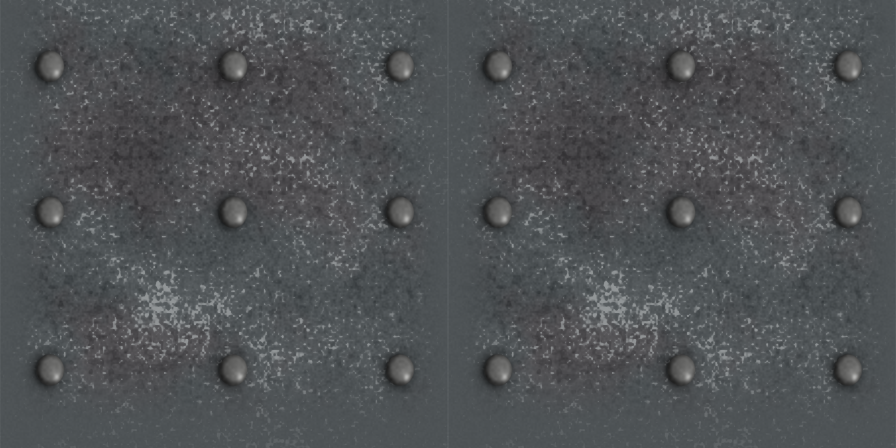
Give the GLSL for this texture, as a Shadertoy shader.

```glsl
// Worn slate-grey steel plates, one square tile per canvas height, each with
// a 3 x 3 set of domed rivets. Periodic value noise makes the stains, grain
// and pale scratched flecks; the rivets are shaded ellipses with soft shadows.

float hash(vec2 cell) {
    vec3 q = fract(cell.xyx * 0.1031);
    q += dot(q, q.yzx + 33.33);
    return fract((q.x + q.y) * q.z);
}

// Value noise that wraps after n cells
float noise(vec2 uv, float n) {
    vec2 g = uv * n, cell = floor(g), f = g - cell;
    f = f * f * (3.0 - 2.0 * f);
    vec2 a = mod(cell, n) + n, b = mod(cell + 1.0, n) + n;
    return mix(mix(hash(a), hash(vec2(b.x, a.y)), f.x),
               mix(hash(vec2(a.x, b.y)), hash(b), f.x), f.y);
}

float fbm(vec2 uv, float n) {
    float sum = 0.0, weight = 0.5;
    for (int i = 0; i < 6; i++) {
        sum += weight * noise(uv, n);
        n *= 2.0;
        weight *= 0.58;
    }
    return sum / 1.145;
}

// Soft elliptical area of heavier wear
float blot(vec2 uv, vec2 centre, vec2 size) {
    vec2 d = (uv - centre) / size;
    return exp(-dot(d, d));
}

vec3 wornSteel(vec2 uv) {
    float cloud = fbm(uv, 6.0);
    float stain = fbm(uv + 0.37, 5.0);
    float grain = 0.55 * noise(uv, 125.0) + 0.45 * noise(uv + 0.21, 220.0);

    // The plate stays cleaner along its sides and lower edge
    float inner = smoothstep(0.0, 0.14, uv.x) * smoothstep(0.0, 0.1, 1.0 - uv.x)
                * smoothstep(0.02, 0.22, uv.y) * smoothstep(-0.05, 0.06, 1.0 - uv.y);
    float warmZone = blot(uv, vec2(0.27, 0.66), vec2(0.24, 0.13))
                   + blot(uv, vec2(0.68, 0.55), vec2(0.28, 0.12))
                   + 0.8 * blot(uv, vec2(0.8, 0.78), vec2(0.17, 0.1))
                   + 0.5 * blot(uv, vec2(0.82, 0.25), vec2(0.12, 0.09));
    float paleZone = blot(uv, vec2(0.26, 0.64), vec2(0.16, 0.12))
                   + blot(uv, vec2(0.5, 0.82), vec2(0.22, 0.12))
                   + 0.8 * blot(uv, vec2(0.33, 0.48), vec2(0.1, 0.08))
                   + 0.7 * blot(uv, vec2(0.43, 0.24), vec2(0.13, 0.06));

    vec3 color = vec3(0.305, 0.325, 0.335);
    float warm = inner * smoothstep(0.38, 0.68, stain + 0.16 * warmZone - 0.06);
    color = mix(color, vec3(0.315, 0.305, 0.315), 0.85 * warm);
    color += inner * (0.16 * (cloud - 0.47) + 0.11 * (grain - 0.5));
    color += 0.018 * (noise(uv + 0.6, 240.0) - 0.5);

    // Dark pits, then pale flecks clustered where the wear is heavy
    float pits = smoothstep(0.62, 0.9, noise(uv + 0.13, 90.0) + 0.7 * (stain - 0.5));
    color -= 0.045 * pits * inner;
    float fleckLevel = grain + 0.75 * (cloud - 0.5) + 0.09 * paleZone;
    float flecks = smoothstep(0.66, 1.0, fleckLevel) * mix(0.25, 1.0, inner);
    return mix(color, vec3(0.63, 0.645, 0.65), 0.75 * flecks);
}

void mainImage(out vec4 fragColor, in vec2 fragCoord) {
    vec2 uv = fract(fragCoord / iResolution.y);
    float pixel = 1.0 / iResolution.y;
    vec3 color = wornSteel(uv);

    // Faint seam where neighbouring plates meet
    float seam = min(uv.x, 1.0 - uv.x);
    color += 0.025 * (1.0 - smoothstep(0.001, 0.001 + pixel, seam));

    // Rivets, unevenly spaced in columns and rows
    vec3 columns = vec3(0.112, 0.521, 0.893), rows = vec3(0.174, 0.526, 0.852);
    for (int i = 0; i < 9; i++) {
        vec2 d = (uv - vec2(columns[i % 3], rows[i / 3])) / vec2(0.031, 0.035);
        float r = length(d);

        // Contact shadow, heavier on the left
        float spread = length(d - vec2(-0.2, -0.02));
        color *= 1.0 - 0.55 * exp(-3.2 * max(spread - 0.88, 0.0));

        // Dome lit from the lower right, with a dark rim and a small glint
        float shade = 0.37 + 0.07 * d.x + 0.02 * d.y;
        shade -= 0.17 * smoothstep(0.6, 1.05, length(d - vec2(0.1, 0.04)));
        shade += 0.07 * exp(-4.0 * dot(d - vec2(0.25, -0.2), d - vec2(0.25, -0.2)));
        vec2 glint = (d - vec2(0.48, -0.46)) / vec2(0.22, 0.25);
        shade += 0.25 * exp(-dot(glint, glint));
        shade += 0.05 * (noise(uv, 150.0) - 0.5);
        float edge = pixel / 0.033;
        float dome = 1.0 - smoothstep(1.0 - edge, 1.0 + edge, r);
        color = mix(color, shade * vec3(1.0, 1.0, 0.99), dome);
    }
    fragColor = vec4(color, 1.0);
}
```
